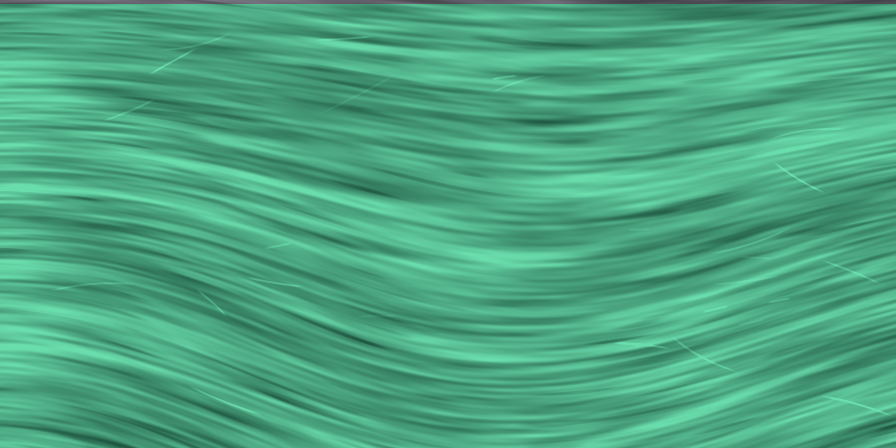
Give the GLSL for this texture, as a Shadertoy shader.

```glsl
// Long combed strands of green hair that sag in a wide wave across the canvas.
// A bent height coordinate follows the flow; stretched noise layers along it
// give locks, strands and dark gaps, with loose hairs and a grey rim on top.

const float PI = 3.14159265;
const vec3 SHADOW_GREEN = vec3(0.185, 0.455, 0.350);
const vec3 LIGHT_GREEN = vec3(0.370, 0.785, 0.612);
const vec3 RIM_GREY = vec3(0.35, 0.34, 0.38);

float hash(vec2 p) {
    vec3 q = fract(vec3(p.xyx) * vec3(0.1031, 0.1030, 0.0973));
    q += dot(q, q.yzx + 33.33);
    return fract((q.x + q.y) * q.z);
}

// Smooth noise along one strand; each row starts at its own offset.
float rowNoise(float x, float row, float seed) {
    x += 37.0 * hash(vec2(row, seed));
    float cell = floor(x);
    float t = smoothstep(0.0, 1.0, x - cell);
    vec2 key = vec2(cell + 71.0 * seed, row + 13.0 * seed);
    return mix(hash(key), hash(key + vec2(1.0, 0.0)), t);
}

// Stretched noise around zero: 'scale' is cells per unit along and across.
float strands(vec2 flow, vec2 scale, float seed) {
    vec2 s = flow * scale + vec2(0.0, 300.0);
    float row = floor(s.y);
    float t = smoothstep(0.0, 1.0, s.y - row);
    return mix(rowNoise(s.x, row, seed), rowNoise(s.x, row + 1.0, seed), t) - 0.5;
}

// Bends the canvas so that constant height follows the hair.
vec2 hairFlow(vec2 p) {
    float amplitude = mix(0.135, 0.032, smoothstep(0.25, 1.05, p.y));
    float wave = cos(PI * (p.x - 0.08 + 0.15 * (1.0 - p.y)) / 1.2);
    return vec2(p.x, p.y - amplitude * wave);
}

// Brightness of the combed hair, 0 for shadow and 1 for light.
float hairTone(vec2 flow) {
    flow.y += 0.020 * strands(flow, vec2(1.6, 7.0), 1.0);
    vec2 crossing = flow + vec2(0.0, 0.035 * flow.x);
    vec2 falling = flow - vec2(0.0, 0.025 * flow.x);

    float tone = 0.60;
    tone += 0.46 * strands(flow, vec2(1.3, 9.0), 2.0);
    tone += 0.48 * strands(crossing, vec2(2.2, 26.0), 3.0);
    tone += 0.62 * strands(falling, vec2(3.5, 62.0), 4.0);
    tone += 0.72 * strands(flow, vec2(5.0, 125.0), 5.0);
    tone += 0.28 * strands(crossing, vec2(14.0, 150.0), 6.0);

    // Narrow dark gaps between the locks.
    float gap = smoothstep(0.24, 0.46, strands(crossing, vec2(4.5, 75.0), 7.0));
    float wideGap = smoothstep(0.20, 0.48, strands(flow, vec2(2.5, 38.0), 8.0));
    return tone - 0.36 * gap - 0.28 * wideGap;
}

// One loose hair: a thin bent arc with fading ends.
float looseHair(vec2 p, vec2 center, float angle, float halfLength, float bend, float pixel) {
    vec2 axis = vec2(cos(angle), sin(angle));
    vec2 d = p - center;
    vec2 q = vec2(dot(d, axis), axis.x * d.y - axis.y * d.x);
    float offset = abs(q.y - bend * q.x * q.x);
    float line = 1.0 - smoothstep(0.0005, 0.0015 + pixel, offset);
    return line * (1.0 - smoothstep(0.6, 1.0, abs(q.x) / halfLength));
}

float looseHairs(vec2 p, vec2 canvas, float pixel) {
    float sum = 0.0;
    for (int i = 0; i < 26; i++) {
        float id = float(i);
        vec2 center = canvas * vec2(hash(vec2(id, 11.0)), hash(vec2(id, 12.0)));
        float angle = mix(-0.75, 0.55, hash(vec2(id, 13.0)));
        float halfLength = mix(0.02, 0.11, hash(vec2(id, 14.0)));
        float bend = 3.0 * (hash(vec2(id, 15.0)) - 0.5);
        float strength = mix(0.15, 0.55, hash(vec2(id, 16.0)));
        sum += strength * looseHair(p, center, angle, halfLength, bend, pixel);
    }
    return sum;
}

void mainImage(out vec4 fragColor, in vec2 fragCoord) {
    float pixel = 1.0 / iResolution.y;
    vec2 p = fragCoord * pixel;
    vec2 canvas = vec2(iResolution.x * pixel, 1.0);

    // Hair with a brighter left side and loose hairs on top.
    float tone = hairTone(hairFlow(p));
    tone += 0.22 * (1.0 - smoothstep(0.0, 0.22, p.x)) * (1.0 - smoothstep(0.75, 1.0, p.y));
    tone -= 0.10 * smoothstep(0.75, 1.0, p.y);
    tone += looseHairs(p, canvas, pixel);
    tone = clamp(tone, -0.45, 1.25);
    vec3 color = mix(SHADOW_GREEN, LIGHT_GREEN, tone);

    // Undyed grey rim along the top edge.
    float rim = smoothstep(-0.5, 0.5, (p.y - 0.991) / pixel);
    vec3 rimColor = RIM_GREY * mix(0.75, 1.3, clamp(tone, 0.0, 1.0));
    fragColor = vec4(mix(color, rimColor, rim), 1.0);
}
```
